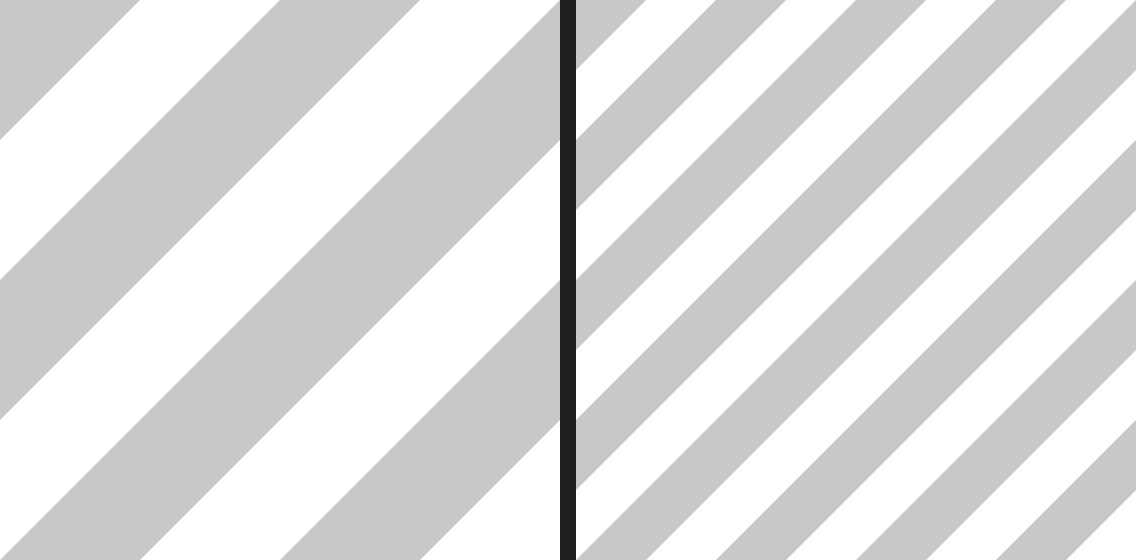
Left: one tile. Right: repeated 2 by 2.
A three.js fragment shader for this pattern:

```glsl
// Broad diagonal stripes in light grey on white, rising to the right.
#define REPEATS 2.0       // stripes across and up; whole so the tile wraps
#define STRIPE_SHARE 0.5  // grey part of each repeat
#define GREY vec3(0.78)
#define WHITE vec3(1.0)

varying vec2 vUv;

// Signed distance to the stripe edge, in repeats; negative inside the stripe.
float stripeDistance(float phase) {
  float halfWidth = 0.5 * STRIPE_SHARE;
  return abs(fract(phase - halfWidth + 0.5) - 0.5) - halfWidth;
}

void main() {
  // Phase is constant along the rising diagonal
  float phase = REPEATS * (vUv.x - vUv.y);

  // Blend the edge over one pixel
  float edge = max(fwidth(phase), 1e-5);
  float coverage = clamp(0.5 - stripeDistance(phase) / edge, 0.0, 1.0);

  gl_FragColor = vec4(mix(WHITE, GREY, coverage), 1.0);
}
```
